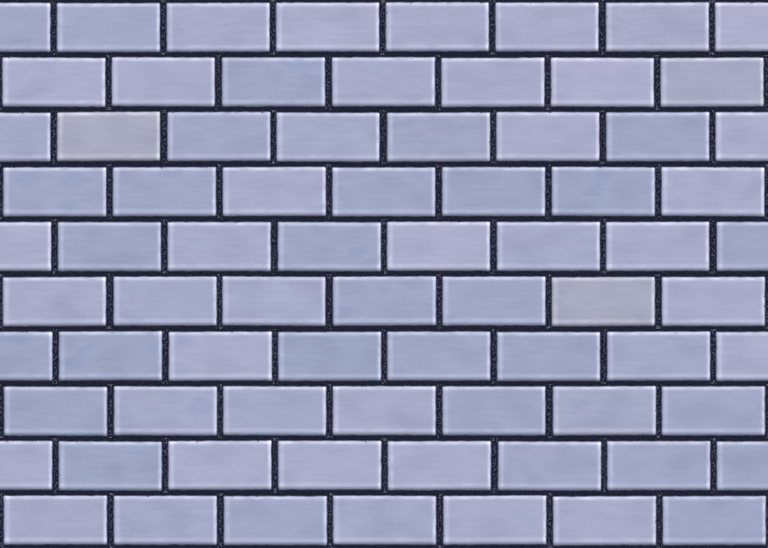
This texture is drawn by a Shadertoy shader. Its source:

```glsl
// Glazed lavender-blue bricks in running bond: 7 across, 10 rows, dark recessed joints.
// Each brick is a rounded box distance with a bevel lit from the upper right;
// hashes vary its tone and place, and gradient noise adds clouds, streaks and grit.

vec2 hash2(vec2 p) {
    vec3 q = fract(p.xyx * vec3(0.1031, 0.1030, 0.0973));
    q += dot(q, q.yzx + 33.33);
    return fract((q.xx + q.yz) * q.zy);
}

float gradDot(vec2 cell, vec2 f, vec2 corner) {
    return dot(hash2(cell + corner) * 2.0 - 1.0, f - corner);
}

float gradNoise(vec2 p) {
    vec2 i = floor(p), f = p - i;
    vec2 u = f * f * f * (f * (f * 6.0 - 15.0) + 10.0);
    return mix(mix(gradDot(i, f, vec2(0, 0)), gradDot(i, f, vec2(1, 0)), u.x),
               mix(gradDot(i, f, vec2(0, 1)), gradDot(i, f, vec2(1, 1)), u.x), u.y);
}

float roundBox(vec2 p, vec2 halfSize, float r) {
    vec2 d = abs(p) - halfSize + r;
    return length(max(d, 0.0)) + min(max(d.x, d.y), 0.0) - r;
}

// Lit band centred at a given depth inside an edge
float band(float depth, float centre, float width) {
    return exp(-pow((depth - centre) / width, 2.0));
}

void mainImage(out vec4 fragColor, in vec2 fragCoord) {
    vec2 uv = fragCoord / iResolution.xy;
    vec2 wall = uv * vec2(14.0, 10.0);          // one unit is a row height
    float soft = max(10.0 / iResolution.y, 0.022);

    // Running bond, rows counted from the top, with a slight sideways drift
    float row = floor(10.0 - wall.y);
    float shift = 0.5 * (1.0 - mod(row, 2.0)) - 0.010 + 0.0022 * row;
    float column = wall.x * 0.5 - shift;
    vec2 id = vec2(floor(column), row) + 20.0;
    vec2 p = vec2((fract(column) - 0.5) * 2.0, fract(wall.y) - 0.5);

    // Brick outline, a little displaced and uneven
    vec2 rnd = hash2(id), rnd2 = hash2(id + 57.0);
    vec2 q = p - (rnd2 - 0.5) * vec2(0.022, 0.016) - vec2(0.0, 0.004);
    q.y -= (rnd.y - 0.5) * 0.012 * q.x;
    vec2 halfSize = vec2(0.942, 0.448);
    float dist = roundBox(q, halfSize, 0.025) + 0.010 * gradNoise(wall * 7.0);
    float brick = 1.0 - smoothstep(-soft, soft, dist);

    // Joint: near black, with paler grit in upright joints and at crossings
    float grit = gradNoise(wall * vec2(24.0, 19.0)) + 0.5 * gradNoise(wall * 43.0);
    vec3 joint = vec3(0.125, 0.138, 0.200) + 0.05 * grit;
    float upright = smoothstep(0.94, 0.99, abs(p.x)) * smoothstep(0.50, 0.43, abs(p.y));
    joint += upright * vec3(0.15, 0.15, 0.16) * smoothstep(-0.25, 0.5, grit);
    vec2 crossing = vec2(1.0 - abs(p.x), 0.5 - abs(p.y));
    joint += vec3(0.25, 0.24, 0.24) * exp(-dot(crossing, crossing) * 420.0)
           * smoothstep(-0.1, 0.4, grit + rnd.x * 0.3);

    // Glaze: tone per brick, soft clouds and level streaks
    vec3 glaze = mix(vec3(0.595, 0.635, 0.750), vec3(0.685, 0.690, 0.805),
                     clamp(0.15 + 0.7 * rnd.x + 0.25 * (uv.y - 0.3), 0.0, 1.0));
    glaze = mix(glaze, vec3(0.675, 0.675, 0.745), 0.7 * smoothstep(0.85, 1.0, rnd.y));
    float cloud = gradNoise(wall * vec2(1.5, 2.5) + rnd * 30.0);
    float streak = gradNoise(wall * vec2(2.5, 14.0) + rnd2 * 30.0);
    glaze += 0.05 * cloud + 0.022 * streak + 0.018 * gradNoise(wall * 30.0);
    glaze -= vec3(0.07, 0.055, 0.045) * smoothstep(0.1, 0.5, cloud) * rnd2.x;

    // Bevel: pale lips on top and right, softer bands left and below, dark foot
    float top = halfSize.y - q.y, bottom = halfSize.y + q.y;
    float right = halfSize.x - q.x, left = halfSize.x + q.x;
    float wear = 0.8 + 0.7 * gradNoise(wall * vec2(5.0, 7.0) + 9.0);
    float shine = 0.17 * band(top, 0.035, 0.035) + 0.17 * band(right, 0.035, 0.032)
                + 0.08 * band(left, 0.075, 0.040) + 0.07 * band(bottom, 0.095, 0.035);
    glaze += shine * wear * vec3(1.05, 1.0, 0.90);
    glaze *= 1.0 - 0.32 * smoothstep(0.07, 0.0, bottom) - 0.15 * smoothstep(0.04, 0.0, left);

    // Sparse chips along the edges
    float chip = smoothstep(0.32, 0.5, gradNoise(wall * 11.0 + 40.0));
    glaze = mix(glaze, vec3(0.37, 0.38, 0.45), 0.7 * chip * smoothstep(-0.05, 0.0, dist));

    fragColor = vec4(clamp(mix(joint, glaze, brick), 0.0, 1.0), 1.0);
}
```
